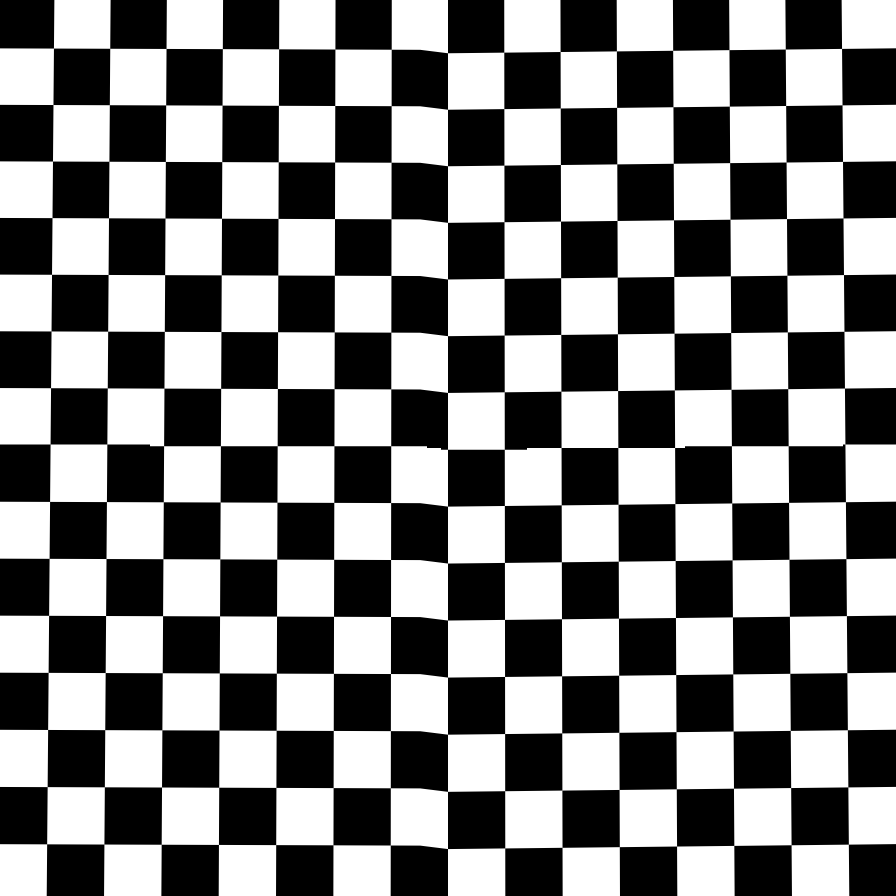
This pattern is drawn by a WebGL 1 fragment shader. Its source:

```glsl
precision highp float;
// Black and white checkerboard, slightly fanned, with a crease down the middle.

uniform vec2 u_resolution;

// Height of the middle row boundary, measured from the top edge.
float creaseHeight(float x) {
  float slow = mix(0.4965, 0.4981, x / 0.469);
  float steep = mix(0.4981, 0.50195, (x - 0.469) / 0.031);
  float fall = mix(0.50195, 0.49642, (x - 0.5) * 2.0);
  return x < 0.5 ? max(slow, steep) : fall;
}

// Square wave that flips sign at each integer, softened over a given width.
float squareWave(float t, float width) {
  float nearest = floor(t + 0.5);
  float side = 2.0 * clamp((t - nearest) / width, -0.5, 0.5);
  return side * (1.0 - 2.0 * mod(nearest, 2.0));
}

void main() {
  vec2 pos = gl_FragCoord.xy / u_resolution;
  vec2 pixel = 1.0 / u_resolution;
  float down = 1.0 - pos.y;

  // Columns spread apart toward the bottom.
  float columnWidth = mix(0.06276, 0.06398, down);
  float column = (pos.x - 0.5) / columnWidth;

  // Rows follow the crease and grow slightly taller toward the bottom.
  float crease = creaseHeight(pos.x);
  float rowHeight = 0.06344 + 0.00051 * (down - crease);
  float row = (down - crease) / rowHeight;

  // The middle row boundary is a coarse staircase.
  if (abs(row) < 0.5) {
    float stepped = floor(crease * 512.0 + 0.5) / 512.0;
    row = (down - stepped) / rowHeight;
  }

  float checker = squareWave(column, pixel.x / columnWidth)
                * squareWave(row, pixel.y / rowHeight);
  gl_FragColor = vec4(vec3(0.5 - 0.5 * checker), 1.0);
}
```
